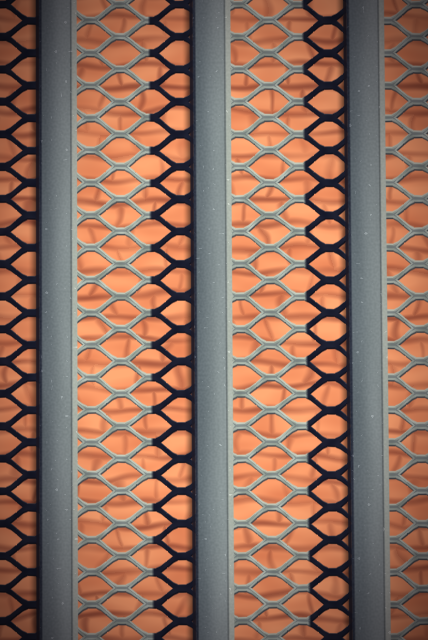
A WebGL 2 fragment shader for this texture:

```glsl
#version 300 es
precision highp float;
// Expanded metal mesh behind upright steel bars, before a blurred brick wall.
// The mesh is one folded strand distance; each bar shades the mesh on its left.
// Lengths are in canvas heights, with a slight widening towards the bottom.
uniform vec2 u_resolution;
out vec4 fragColor;

float hash(vec2 p) {
  return fract(sin(dot(p, vec2(127.1, 311.7))) * 43758.5);
}

vec2 gradient(vec2 cell) {
  float angle = 6.2832 * hash(cell);
  return vec2(cos(angle), sin(angle));
}

// Gradient noise, about -0.7 to 0.7
float noise(vec2 p) {
  vec2 i = floor(p), f = p - i, e = vec2(1, 0);
  vec2 u = f * f * f * (f * (f * 6.0 - 15.0) + 10.0);
  float low = mix(dot(gradient(i), f), dot(gradient(i + e), f - e), u.x);
  float high = mix(dot(gradient(i + e.yx), f - e.yx), dot(gradient(i + 1.0), f - 1.0), u.x);
  return mix(low, high, u.y);
}

float segment(vec2 p, vec2 a, vec2 b) {
  vec2 d = b - a;
  return length(p - a - d * clamp(dot(p - a, d) / dot(d, d), 0.0, 1.0));
}

// Signed distance to the mesh: slanted strands joined by thick flat knots
float meshDistance(vec2 p) {
  p += 0.0012 * vec2(noise(p * 24.0), noise(p * 24.0 + 40.0));
  vec2 pitch = vec2(0.0934, 0.0507);
  vec2 q = abs(mod(p - vec2(0.189, 0.5378) + pitch * 0.5, pitch) - pitch * 0.5);
  q -= pitch * 0.25;
  q *= q.x < 0.0 ? -1.0 : 1.0;
  vec2 knot = pitch * 0.25;
  vec2 bend = knot - vec2(0.008, 0.0);
  float d = min(segment(q, vec2(0), bend), segment(q, bend, knot));
  float width = mix(0.0033, 0.0052, smoothstep(0.008, 0.018, q.x));
  return d - width - 0.0006 * noise(p * 45.0);
}

// Soft courses of staggered bricks with uneven joints
vec3 brickWall(vec2 p) {
  vec2 q = p / vec2(0.066, 0.036);
  q += 0.35 * vec2(noise(p * 18.0), noise(p * 14.0 + 9.0));
  float row = floor(q.y);
  q.x += 0.5 * mod(row, 2.0) + 0.3 * hash(vec2(row, 3.0));
  vec2 joint = abs(fract(q) - 0.5);
  float mortar = max(smoothstep(0.26, 0.5, joint.y), 0.75 * smoothstep(0.38, 0.5, joint.x));
  mortar *= 0.65 + 0.7 * noise(p * 11.0);
  float tone = 0.22 + 0.5 * noise(p * vec2(16.0, 42.0)) + 0.3 * (hash(floor(q)) - 0.4);
  vec3 color = mix(vec3(0.99, 0.64, 0.44), vec3(0.82, 0.43, 0.28), clamp(tone, 0.0, 1.0));
  return mix(color, vec3(0.55, 0.27, 0.20), clamp(mortar, 0.0, 1.0) * 0.75);
}

void main() {
  vec2 uv = gl_FragCoord.xy / u_resolution;
  vec2 p = gl_FragCoord.xy / u_resolution.y;
  float aa = 0.9 / u_resolution.y;
  p.x *= 1.0 + 0.018 * (p.y - 0.5);

  // Position after the bar on the left, and signed offset from the nearest bar
  float afterBar = mod(p.x - 0.0911, 0.2422);
  float offset = afterBar > 0.1211 ? afterBar - 0.2422 : afterBar;
  float shade = smoothstep(0.142, 0.148, afterBar + 0.1 * (p.y - 0.5) * 0.03);

  // Wall, darker beside the shaded flank of each bar
  vec3 color = brickWall(p);
  color *= 1.0 - 0.55 * smoothstep(-0.048, -0.031, offset) * step(offset, 0.0);

  // Mesh underside, then its face with a bright upper rim
  float under = meshDistance(p + vec2(-0.0008, 0.0022));
  float face = meshDistance(p);
  float upper = meshDistance(p + vec2(0.0008, 0.0022));
  vec3 underColor = mix(vec3(0.27, 0.28, 0.30), vec3(0.07, 0.07, 0.11), shade);
  color = mix(color, underColor, 1.0 - smoothstep(-aa, aa, under));
  vec3 lit = vec3(0.61, 0.65, 0.61) + 0.16 * noise(p * 55.0);
  lit = mix(lit, vec3(0.80, 0.81, 0.74), 0.7 * smoothstep(-0.001, 0.001, upper));
  lit = mix(lit, vec3(0.40, 0.43, 0.44), smoothstep(0.0022, 0.0045, -face) * 0.6);
  vec3 dark = vec3(0.10, 0.11, 0.17) + 0.04 * noise(p * 60.0);
  dark = mix(dark, vec3(0.29, 0.31, 0.36), 0.5 * smoothstep(0.0, 0.002, upper));
  color = mix(color, mix(lit, dark, shade), 1.0 - smoothstep(-aa, aa, face));

  // Bars: dark left edge, satin front, pale right bevel, fine speckle
  float halfWidth = 0.0298;
  float t = offset / halfWidth;
  vec3 steel = mix(vec3(0.37, 0.41, 0.43), vec3(0.52, 0.56, 0.56), smoothstep(-0.9, 0.5, t));
  steel = mix(steel, vec3(0.66, 0.69, 0.65), smoothstep(0.66, 0.80, t));
  steel *= 1.0 - 0.22 * smoothstep(0.08, 0.0, abs(t - 0.68));
  steel = mix(steel, vec3(0.17, 0.19, 0.24), smoothstep(-0.80, -0.92, t));
  steel += 0.035 * noise(p * 260.0) + 0.03 * noise(p * vec2(50.0, 7.0));
  steel += 0.12 * smoothstep(0.42, 0.55, noise(p * 130.0));
  float gap = smoothstep(aa, -aa, abs(offset + 0.032) - 0.0026);
  color = mix(color, vec3(0.11, 0.10, 0.14), gap * 0.9);
  color = mix(color, steel, smoothstep(aa, -aa, abs(offset) - halfWidth));

  // Darkened corners
  float vignette = smoothstep(0.27, 0.86, length((uv - 0.5) * vec2(1.0, 1.08)));
  color *= 1.06 - 0.72 * vignette;
  color = mix(color, color * vec3(1.0, 0.92, 0.98), vignette);
  fragColor = vec4(clamp(color, 0.0, 1.0), 1.0);
}
```
